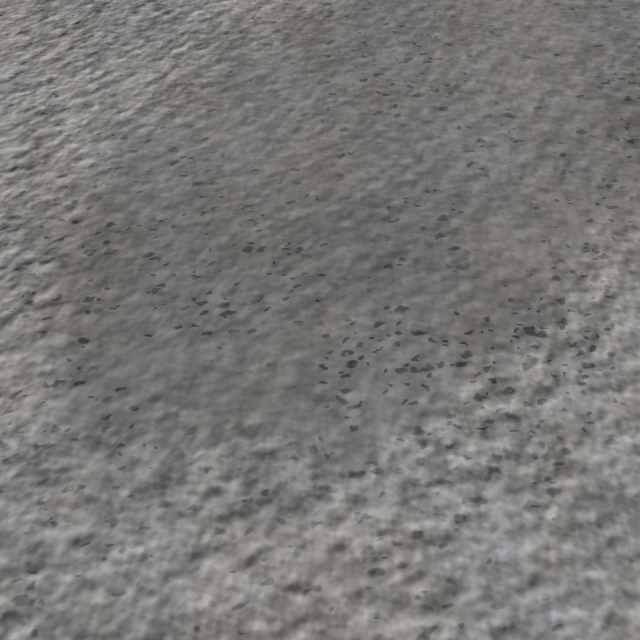
A WebGL 1 fragment shader for this texture:

```glsl
precision highp float;
// Weathered concrete seen at a slant: mottled grain with a raking light,
// a smoother dark worn patch, scattered pits, flat stones and pale chips.
// Value noise and jittered cells are laid on a perspective ground plane.

uniform vec2 u_resolution;

#define HORIZON 2.0
#define TILT 0.20
#define GRAIN_SCALE 32.0
#define PIT_SCALE 40.0
#define STONE_SCALE 20.0
#define GRAIN_CONTRAST 0.30
#define RELIEF_CONTRAST 0.22
#define PIT_DEPTH 0.15
#define OPEN_TONE 0.508
#define PATCH_TONE 0.443
#define WARM_TINT vec3(1.022, 1.0, 0.965)
#define COOL_TINT vec3(0.985, 1.0, 1.015)

float hash(vec2 p) {
  return fract(sin(dot(p, vec2(127.1, 311.7))) * 43758.545);
}

float noise(vec2 p) {
  vec2 cell = floor(p);
  vec2 f = fract(p);
  f = f * f * (3.0 - 2.0 * f);
  float low = mix(hash(cell), hash(cell + vec2(1.0, 0.0)), f.x);
  float high = mix(hash(cell + vec2(0.0, 1.0)), hash(cell + 1.0), f.x);
  return mix(low, high, f.y);
}

float fbm(vec2 p) {
  float sum = 0.0;
  float weight = 0.5;
  for (int i = 0; i < 3; i++) {
    sum += weight * noise(p);
    p = mat2(1.7, 0.9, -0.9, 1.7) * p + 7.3;
    weight *= 0.6;
  }
  return sum / 0.98;
}

// Soft irregular blobs, one candidate per cell; density is the share kept.
float scatter(vec2 p, float seed, float density) {
  p += 0.6 * vec2(noise(p * 1.9 + seed), noise(p * 1.9 + seed + 31.0));
  vec2 base = floor(p);
  float cover = 0.0;
  for (int j = -1; j <= 1; j++) {
    for (int i = -1; i <= 1; i++) {
      vec2 cell = base + vec2(float(i), float(j));
      vec2 key = cell + seed;
      vec2 center = cell + vec2(hash(key), hash(key + 17.0));
      float size = mix(0.22, 0.58, pow(hash(key + 43.0), 2.0));
      float kept = smoothstep(0.0, 0.15, density - hash(key + 71.0));
      float dist = length((p - center) * vec2(0.85, 1.1));
      cover = max(cover, kept * (1.0 - smoothstep(size * 0.45, size, dist)));
    }
  }
  return cover;
}

// Slanted ellipse with a ragged outline: 1 inside the worn area.
float wornPatch(vec2 uv) {
  vec2 q = uv - vec2(0.62, 0.72);
  q = vec2(0.82 * q.x + 0.57 * q.y, 0.82 * q.y - 0.57 * q.x);
  float ragged = 0.4 * (fbm(uv * 6.0 + 3.0) - 0.5);
  return 1.0 - smoothstep(0.78, 1.12, length(q / vec2(0.60, 0.34)) + ragged);
}

// Grains shrink and flatten toward the far edge and rise to the right.
vec2 groundPlane(vec2 uv) {
  float rise = TILT * uv.x * (1.0 - 0.4 * uv.x);
  return vec2((uv.x - 0.5) * HORIZON / (HORIZON - uv.y),
              2.4 * HORIZON / (HORIZON - uv.y + rise));
}

void main() {
  vec2 uv = gl_FragCoord.xy / u_resolution;
  vec2 ground = groundPlane(uv);
  float worn = wornPatch(uv);
  float near = 1.0 - smoothstep(0.1, 0.55, uv.y);
  float broad = fbm(uv * 5.0 + 11.0);

  // Grain, and relief lit from the far left
  vec2 g = ground * GRAIN_SCALE;
  float grain = fbm(g);
  float relief = grain - fbm(g + vec2(-0.25, 0.45));

  // Pits crowd along the near side of the worn patch
  float bandOffset = (uv.y - 0.46) / 0.10;
  float band = exp(-bandOffset * bandOffset);
  float cluster = smoothstep(0.35, 0.65, noise(uv * 9.0 + 5.0));
  float pitDensity = 0.14 + 0.14 * cluster + 0.30 * band * cluster;
  float pits = scatter(ground * PIT_SCALE, 3.0, pitDensity);
  float stones = scatter(ground * STONE_SCALE, 90.0, 0.12 + 0.28 * near);
  float chips = scatter(ground * PIT_SCALE * 0.8, 150.0, 0.30 - 0.18 * worn);

  float tone = mix(OPEN_TONE, PATCH_TONE, worn);
  tone += 0.10 * (broad - 0.5);
  tone += GRAIN_CONTRAST * mix(1.0, 0.5, worn) * (grain - 0.5);
  tone += RELIEF_CONTRAST * mix(1.0, 0.5, worn) * relief;
  tone += 0.045 * chips;
  tone -= 0.065 * stones;
  tone -= PIT_DEPTH * pits * mix(0.75, 1.0, band);
  tone = clamp(tone, 0.22, 0.68);

  // Warm dust, cool hollows and a few rusty flecks
  float warmth = smoothstep(0.25, 0.7, fbm(uv * 8.0 + 40.0));
  vec3 tint = mix(COOL_TINT, WARM_TINT, warmth * (1.0 - 0.6 * max(pits, stones)));
  float rust = scatter(ground * 26.0, 210.0, 0.07);
  tint *= mix(vec3(1.0), vec3(1.06, 0.97, 0.92), rust);
  gl_FragColor = vec4(tone * tint, 1.0);
}
```
